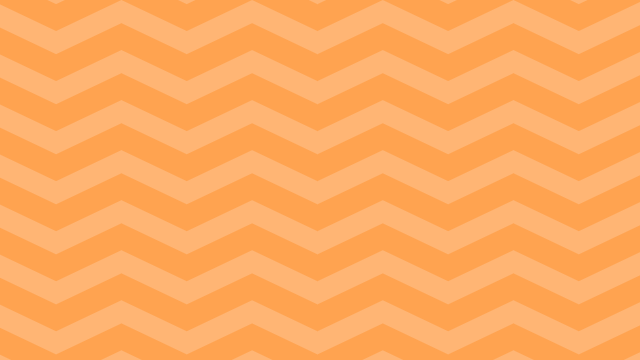
A Shadertoy shader for this pattern:

```glsl
const vec3 ORANGE = vec3(1.0, 0.639, 0.314);
const vec3 PEACH = vec3(1.0, 0.71, 0.455);

// Lengths are fractions of the canvas height
const float WAVE_LENGTH = 0.363;
const float CREST_X = 0.3373;
const float WAVE_DEPTH = 0.0862;
const float ROW_SPACING = 0.139;
const float BAND_HEIGHT = 0.0643;

// Triangle wave: 0 at each crest, 1 at each trough
float zigzag(float x, float waveLength, float crest) {
    return 2.0 * abs(fract((x - crest) / waveLength + 0.5) - 0.5);
}

// Signed vertical distance to bands whose upper edges lie at multiples of spacing
float repeatedBand(float depth, float spacing, float height) {
    float offset = mod(depth - 0.5 * height + 0.5 * spacing, spacing) - 0.5 * spacing;
    return abs(offset) - 0.5 * height;
}

// Antialiased fill of a signed distance
float coverage(float signedDistance, float pixel) {
    return clamp(0.5 - signedDistance / pixel, 0.0, 1.0);
}

void mainImage(out vec4 fragColor, in vec2 fragCoord) {
    vec2 pos = fragCoord / iResolution.y;
    float pixel = 1.0 / iResolution.y;

    // Shift each column by the zigzag, measured down from the top
    float depth = 1.0 - pos.y - WAVE_DEPTH * zigzag(pos.x, WAVE_LENGTH, CREST_X);

    // Convert vertical distance to distance across the slanted edge
    float slope = 2.0 * WAVE_DEPTH / WAVE_LENGTH;
    float band = repeatedBand(depth, ROW_SPACING, BAND_HEIGHT) * inversesqrt(1.0 + slope * slope);

    fragColor = vec4(mix(ORANGE, PEACH, coverage(band, pixel)), 1.0);
}
```
